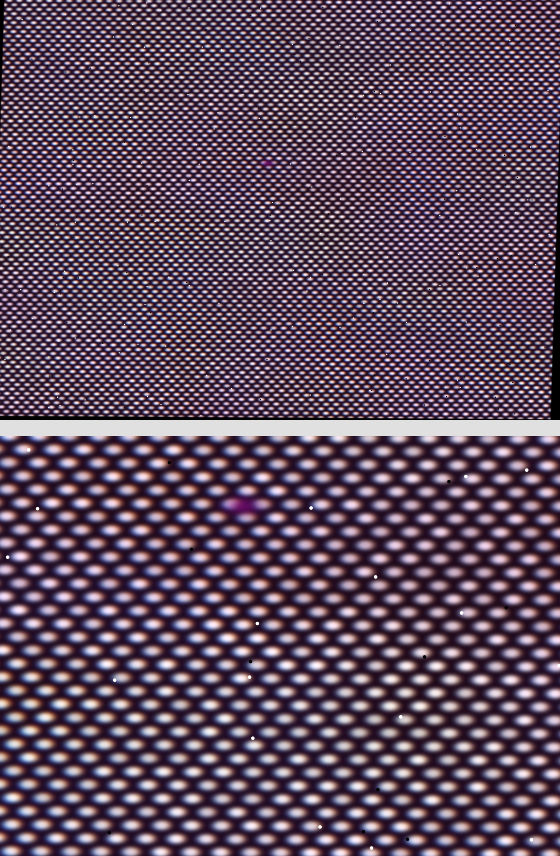
Top, the full canvas; bottom, a detail of the centre.
Give the GLSL for this pattern, as a Shadertoy shader.

```glsl
// A dense screen of staggered, wide glowing dots on dark plum, slightly skewed.
// Each colour channel samples the same flat-topped lattice at its own offset, giving
// colour fringes; slow noise, per-dot hashes and specks add the wear.

#define COLUMNS 56.0
#define ROW_PAIRS 47.0
#define DOT_SIZE vec2(0.300, 0.187)
#define DOT_FALLOFF 1.4
#define FRINGE vec2(0.038, 0.024)
#define SKEW vec2(0.0316, 0.006)
#define GROUND vec3(0.118, 0.036, 0.118)
#define GLOW vec3(0.78, 0.78, 0.77)
#define DOT_WEAR 0.22
#define SPECK_GRID 24.0
#define SPECK_RADIUS 0.0014

float hash(vec2 p) {
    return fract(sin(dot(p, vec2(127.1, 311.7))) * 43758.545);
}

float noise(vec2 p) {
    vec2 cell = floor(p), f = fract(p);
    f = f * f * (3.0 - 2.0 * f);
    return mix(mix(hash(cell), hash(cell + vec2(1, 0)), f.x),
               mix(hash(cell + vec2(0, 1)), hash(cell + vec2(1, 1)), f.x), f.y);
}

// Two interleaved lattices of soft ellipses, each dot with its own strength
float dotScreen(vec2 q) {
    float light = 0.0;
    for (int i = 0; i < 2; i++) {
        vec2 shifted = q + 0.5 * float(i);
        vec2 id = floor(shifted + 0.5);
        vec2 d = (shifted - id) / DOT_SIZE;
        float strength = 1.0 + DOT_WEAR * (hash(id + 37.0 * float(i)) - 0.5);
        light += strength * exp(-pow(dot(d, d) + 1e-5, DOT_FALLOFF));
    }
    return light;
}

// Coverage of sparse round specks, at most one in each grid cell
float specks(vec2 p, float seed, float density, float pixel) {
    vec2 q = p * SPECK_GRID;
    vec2 id = floor(q);
    vec2 centre = 0.1 + 0.8 * vec2(hash(id + seed), hash(id + seed + 19.3));
    float d = length(q - id - centre) / SPECK_GRID;
    float present = step(hash(id + seed + 53.7), density);
    return present * (1.0 - smoothstep(SPECK_RADIUS - 0.5 * pixel, SPECK_RADIUS + 0.5 * pixel, d));
}

void mainImage(out vec4 fragColor, in vec2 fragCoord) {
    vec2 p = fragCoord / iResolution.y;
    float pixel = 1.0 / iResolution.y;

    // Skewed sheet coordinates and its lower left and upper right limits
    vec2 sheet = p + SKEW * vec2(1.0 - p.y, p.x);
    vec2 low = vec2(0.0104, 0.010), high = vec2(1.342, 1.02);
    vec2 q = (sheet - low) * vec2(COLUMNS / (high.x - low.x), ROW_PAIRS);

    // Fringes drift slowly in direction across the sheet
    float drift = noise(p * vec2(5.0, 9.0)) - 0.5;
    vec2 fringe = FRINGE * vec2(1.0 + drift, 0.7 + 1.2 * drift);
    vec3 light = vec3(dotScreen(q - fringe), dotScreen(q), dotScreen(q + fringe));

    // Broad tint and brightness bands
    float band = noise(p * vec2(4.0, 7.0) + 11.0) - 0.5;
    vec3 tint = 1.0 + band * vec3(0.05, -0.11, 0.07);
    float brightness = 1.0 + 0.13 * (noise(sheet * vec2(3.0, 14.0) + 5.0) - 0.5);

    // The ground leans from wine to violet in patches
    float violet = noise(p * vec2(9.0, 13.0) + 31.0) - 0.5;
    vec3 ground = GROUND + violet * vec3(0.0, 0.01, 0.05);
    vec3 color = ground + GLOW * light * tint * brightness;

    // One faded magenta dot
    vec2 stain = (p - vec2(0.637, 0.611)) / vec2(0.013, 0.007);
    color = mix(color, vec3(0.42, 0.04, 0.42), 0.85 * exp(-dot(stain, stain)));

    // Dark and bright specks
    color = mix(color, vec3(0.01), specks(p, 3.0, 0.15, pixel));
    color = mix(color, vec3(1.0), specks(p, 71.0, 0.19, pixel));

    // Black outside the skewed sheet
    vec2 inset = min(sheet - low, high - sheet);
    color *= smoothstep(-pixel, pixel, min(inset.x, inset.y));
    fragColor = vec4(clamp(color, 0.0, 1.0), 1.0);
}
```
